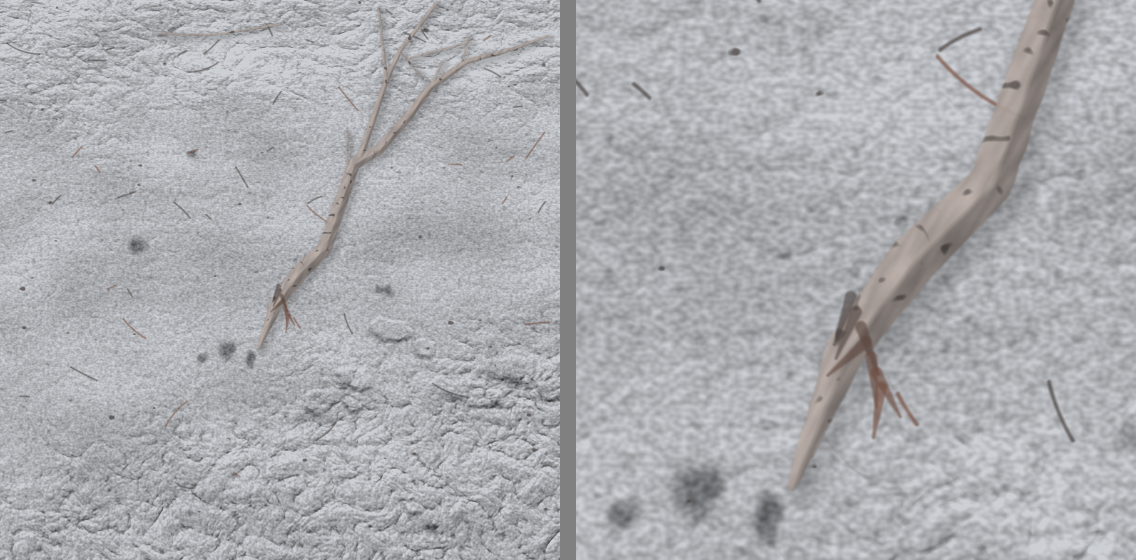
Left: the whole. Right: its middle third, enlarged.
Reproduce this texture procedurally as a Shadertoy shader.

```glsl
#define SAND vec3(0.690, 0.699, 0.716)
#define BARK vec3(0.585, 0.545, 0.525)
#define DEBRIS vec3(0.29, 0.26, 0.25)
#define RUST vec3(0.47, 0.31, 0.25)
#define LIGHT_DIR vec2(-0.35, 0.94)
#define RELIEF 0.042
#define GRAIN 0.085
#define TWIG_COUNT 50
#define SPECK_COUNT 60

// Trunk points: position and radius
const vec3 TRUNK[12] = vec3[12](
    vec3(.462, .378, .003), vec3(.495, .460, .012), vec3(.534, .512, .015),
    vec3(.580, .557, .013), vec3(.612, .648, .012), vec3(.632, .707, .011),
    vec3(.677, .733, .009), vec3(.729, .792, .008), vec3(.768, .844, .007),
    vec3(.833, .890, .005), vec3(.911, .911, .003), vec3(.977, .935, .002));

// Side branches: start and end
const vec4 BRANCHES[12] = vec4[12](
    vec4(.640, .712, .664, .779), vec4(.664, .779, .690, .857),
    vec4(.690, .857, .714, .909), vec4(.714, .909, .780, .995),
    vec4(.690, .857, .676, .985), vec4(.621, .700, .620, .762),
    vec4(.729, .895, .840, .925), vec4(.768, .844, .790, .890),
    vec4(.825, .880, .835, .935), vec4(.714, .909, .755, .860),
    vec4(.285, .940, .380, .937), vec4(.380, .937, .500, .957));

// Clods and hollows: center and radii
const vec4 CLODS[8] = vec4[8](
    vec4(.697, .412, .045, .022), vec4(.848, .298, .062, .024),
    vec4(.570, .285, .032, .026), vec4(.632, .325, .038, .022),
    vec4(.633, .283, .022, .018), vec4(.760, .380, .022, .020),
    vec4(.985, .310, .025, .030), vec4(.740, .100, .022, .020));
const vec4 PITS[8] = vec4[8](
    vec4(.245, .560, .024, .018), vec4(.362, .360, .014, .014),
    vec4(.405, .375, .018, .024), vec4(.446, .360, .013, .022),
    vec4(.915, .320, .075, .014), vec4(.345, .725, .012, .012),
    vec4(.690, .480, .022, .012), vec4(.770, .055, .020, .012));

float hash(vec2 c) {
    vec3 q = fract(c.xyx * .1031);
    q += dot(q, q.yzx + 33.33);
    return fract((q.x + q.y) * q.z);
}

float corner(vec2 cell, vec2 f, vec2 o) {
    float a = 6.2832 * hash(cell + o);
    return dot(vec2(cos(a), sin(a)), f - o);
}

// Gradient noise, about -1 to 1
float noise(vec2 p) {
    vec2 c = floor(p), f = p - c, u = f * f * f * (f * (f * 6. - 15.) + 10.);
    return 1.4 * mix(mix(corner(c, f, vec2(0)), corner(c, f, vec2(1, 0)), u.x),
                     mix(corner(c, f, vec2(0, 1)), corner(c, f, vec2(1)), u.x), u.y);
}

vec2 turn(vec2 p, float a) {
    return vec2(cos(a) * p.x + sin(a) * p.y, cos(a) * p.y - sin(a) * p.x);
}

// Distance to a segment, and the fraction along it
vec2 segment(vec2 p, vec2 a, vec2 b) {
    vec2 d = b - a;
    float t = clamp(dot(p - a, d) / dot(d, d), 0., 1.);
    return vec2(length(p - a - d * t), t);
}

float blob(vec2 p, vec4 e) {
    return length(turn(p - e.xy, -.25) / e.zw) + .22 * noise(p * 60.);
}

// Foreshortening toward the top
vec2 ground(vec2 p) { return p * vec2(1., 1. + .35 * p.y); }

float roughness(vec2 p) {
    float n = noise(p * 6.);
    float low = 1. - smoothstep(0., .27, p.y - .3 * p.x + .08 * n);
    float far = smoothstep(.66, .86, p.y - .1 * p.x + .12 * n);
    return .2 + .8 * max(low, .55 * far);
}

float clumps(vec2 q) {
    q += .012 * vec2(noise(q * 15.), noise(q * 15. + 40.));
    return abs(noise(q * 19.)) / 19. + abs(noise(q * 41. + 7.)) / 41.
         + abs(noise(q * 85. + 3.)) / 85.;
}

float clods(vec2 p) {
    float h = 0.;
    for (int i = 0; i < 8; i++) h = max(h, 1. - smoothstep(.6, 1., blob(p, CLODS[i])));
    return h;
}

float height(vec2 p) {
    vec2 q = ground(p);
    return roughness(p) * clumps(q) + .09 * noise(q * 5.) + .018 * clods(p);
}

vec3 sand(vec2 p) {
    vec2 q = ground(p);
    float lit = (height(p) - height(p + .003 * LIGHT_DIR)) / .003;
    float tone = RELIEF * clamp(lit, -4., 2.5) + mix(-.03, .035, p.y);
    tone += .045 * noise(p * 4.) + .03 * noise(p * 11.);
    tone += GRAIN * (noise(q * 225.) + .8 * noise(q * 120.));
    tone -= .09 * smoothstep(.4, .8, noise(q * 75.));
    tone -= .16 * roughness(p) * (1. - smoothstep(.003, .013, clumps(q)));
    tone -= .16 * max(0., clods(p + vec2(.003, .008)) - clods(p));
    for (int i = 0; i < 8; i++)
        tone -= .26 * (1. - smoothstep(.15, 1.1, blob(p, PITS[i]) + .3 * noise(p * 90.)));
    return SAND * (1. + max(min(tone, .11), -.45) / .69);
}

// Signed distance to all driftwood
float driftwood(vec2 p) {
    float d = 1.;
    for (int i = 0; i < 11; i++) {
        vec2 s = segment(p, TRUNK[i].xy, TRUNK[i + 1].xy);
        d = min(d, s.x - mix(TRUNK[i].z, TRUNK[i + 1].z, s.y));
    }
    for (int i = 0; i < 12; i++) {
        vec2 s = segment(p, BRANCHES[i].xy, BRANCHES[i].zw);
        d = min(d, s.x - mix(.0065, .0018, clamp((float(i) + s.y) / 5., 0., 1.)));
    }
    return d;
}

void mainImage(out vec4 fragColor, in vec2 fragCoord) {
    vec2 p = fragCoord / iResolution.xy;
    float soft = .0008 + .7 / iResolution.y;
    vec3 col = sand(p);

    // Scattered specks and curved twigs
    for (int i = 0; i < SPECK_COUNT; i++) {
        float k = float(i), size = mix(.0012, .0042, pow(hash(vec2(k, 3)), 3.));
        vec2 d = p - vec2(hash(vec2(k, 1)), hash(vec2(k, 2)));
        float r = length(d * vec2(.8, 1.2)) + .0015 * noise(p * 200.);
        col = mix(col, DEBRIS, .75 * (1. - smoothstep(-soft, soft, r - size)));
    }
    for (int i = 0; i < TWIG_COUNT; i++) {
        float k = float(i), reach = mix(.006, .032, pow(hash(vec2(k, 13)), 2.));
        vec2 c = vec2(hash(vec2(k, 11)), pow(hash(vec2(k, 12)), .6));
        vec2 l = turn(p - c, 2.4 * (hash(vec2(k, 14)) - .5));
        l.y += 12. * (hash(vec2(k, 15)) - .5) * l.x * l.x;
        float d = segment(l, vec2(-reach, 0), vec2(reach, 0)).x - .0011;
        vec3 tint = mix(DEBRIS, RUST, step(.65, hash(vec2(k, 16))));
        col = mix(col, tint, .7 * (1. - smoothstep(-soft, soft, d)));
    }

    // Driftwood with soft shadow and streaked bark
    float wood = driftwood(p + .0015 * noise(p * 70.));
    float side = wood - driftwood(p + vec2(-.003, .002));
    col *= 1. - .16 * (1. - smoothstep(-.002, .012, driftwood(p + vec2(-.005, .004))));
    vec2 grainAxis = turn(p, 1.05);
    float streak = noise(grainAxis * vec2(35., 190.));
    vec3 bark = BARK * (1. + .14 * streak - 45. * side);
    bark *= 1. - .45 * smoothstep(.45, .75, noise(p * 95.));
    col = mix(col, bark, .92 * (1. - smoothstep(-soft, soft, wood)));

    // Splinters at the broken end
    for (int i = 0; i < 7; i++) {
        float k = float(i), a = mix(3.3, 5.6, hash(vec2(k, 21)));
        vec2 root = vec2(.497 + .003 * k, .49 - .009 * k);
        vec2 s = segment(p, root, root + .03 * vec2(cos(a), sin(a)));
        float d = s.x - mix(.0035, .0008, s.y);
        col = mix(col, mix(DEBRIS, RUST, .15 * k), .65 * (1. - smoothstep(-soft, soft, d)));
    }
    fragColor = vec4(col, 1.);
}
```
